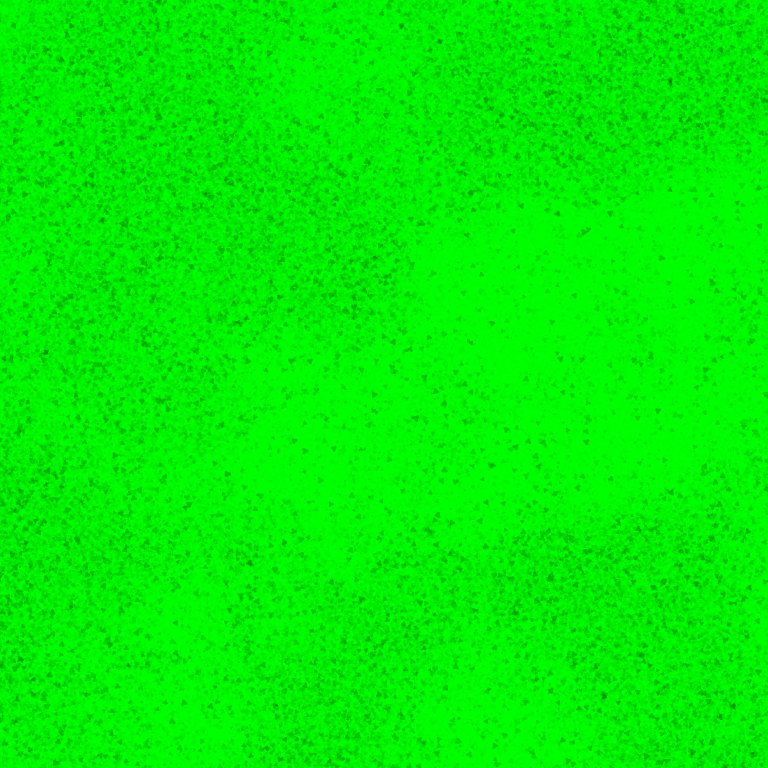
A Shadertoy shader for this texture:

```glsl
// Bright green surface peppered with small dark specks that gather in soft clouds.

const vec3  BASE_GREEN    = vec3(0.0, 1.0, 0.0);
const float CLOUD_SCALE   = 4.5;               // cloud cells per canvas height
const vec2  CLOUD_RANGE   = vec2(0.27, 0.73);  // noise range from clear to crowded
const vec2  SPECK_CHANCE  = vec2(0.10, 0.80);  // in clear and in crowded zones
const vec2  SPECK_RADIUS  = vec2(0.30, 0.56);  // in cells
const float SPECK_LOBES   = 0.25;              // outline irregularity
const float COARSE_CELLS  = 150.0;
const vec2  COARSE_SHADE  = vec2(0.03, 0.24);  // faintest and darkest speck
const float FINE_CELLS    = 250.0;
const vec2  FINE_SHADE    = vec2(0.02, 0.14);
const float GRAIN_CELLS   = 330.0;
const float GRAIN_SHADE   = 0.07;
const float TAU           = 6.2831853;

// Integer hash: three random values per lattice cell and seed
vec3 hash3(vec2 cell, float seed) {
    uvec3 v = uvec3(ivec3(cell, seed) + 4096);
    v = v * 1664525u + 1013904223u;
    v.x += v.y * v.z; v.y += v.z * v.x; v.z += v.x * v.y;
    v ^= v >> 16u;
    v.x += v.y * v.z; v.y += v.z * v.x; v.z += v.x * v.y;
    return vec3(v >> 8u) / 16777216.0;
}

float valueNoise(vec2 p, float seed) {
    vec2 cell = floor(p);
    vec2 f = fract(p);
    f = f * f * (3.0 - 2.0 * f);
    float low  = mix(hash3(cell, seed).x, hash3(cell + vec2(1, 0), seed).x, f.x);
    float high = mix(hash3(cell + vec2(0, 1), seed).x, hash3(cell + vec2(1, 1), seed).x, f.x);
    return mix(low, high, f.y);
}

// Speck density: 0 in clear zones, 1 in crowded ones
float cloudDensity(vec2 uv) {
    float sum = 0.0, weight = 0.5;
    vec2 p = uv * CLOUD_SCALE;
    for (int octave = 0; octave < 4; octave++) {
        sum += weight * valueNoise(p, float(octave));
        p = mat2(1.6, 1.2, -1.2, 1.6) * p + 7.3;
        weight *= 0.5;
    }
    return smoothstep(CLOUD_RANGE.x, CLOUD_RANGE.y, sum / 0.9375);
}

// Light left after one layer of jittered, lobed specks
float speckLayer(vec2 uv, float cells, vec2 shadeRange, float seed) {
    vec2 p = uv * cells;
    float edge = 0.5 * cells / iResolution.y + 0.04;
    float light = 1.0;
    for (int y = -1; y <= 1; y++)
    for (int x = -1; x <= 1; x++) {
        vec2 cell = floor(p) + vec2(x, y);
        vec3 place = hash3(cell, seed);
        vec3 look = hash3(cell, seed + 1.0);
        float chance = mix(SPECK_CHANCE.x, SPECK_CHANCE.y, cloudDensity((cell + 0.5) / cells));
        if (place.z > chance) continue;

        vec2 d = p - cell - place.xy;
        float lobes = sin(3.0 * atan(d.y, d.x + 1e-5) + TAU * look.z);
        float radius = mix(SPECK_RADIUS.x, SPECK_RADIUS.y, look.x) * (1.0 + SPECK_LOBES * lobes);
        float cover = 1.0 - smoothstep(radius - edge, radius + edge, length(d));
        light *= 1.0 - cover * mix(shadeRange.x, shadeRange.y, look.y * look.y);
    }
    return light;
}

void mainImage(out vec4 fragColor, in vec2 fragCoord) {
    vec2 uv = fragCoord / iResolution.y;

    // Specks of two sizes
    float light = speckLayer(uv, COARSE_CELLS, COARSE_SHADE, 10.0)
                * speckLayer(uv, FINE_CELLS, FINE_SHADE, 20.0);

    // Faint grain between the specks
    float grain = smoothstep(0.35, 1.0, valueNoise(uv * GRAIN_CELLS, 30.0));
    light *= 1.0 - GRAIN_SHADE * grain * mix(0.3, 1.0, cloudDensity(uv));

    fragColor = vec4(BASE_GREEN * light, 1.0);
}
```
